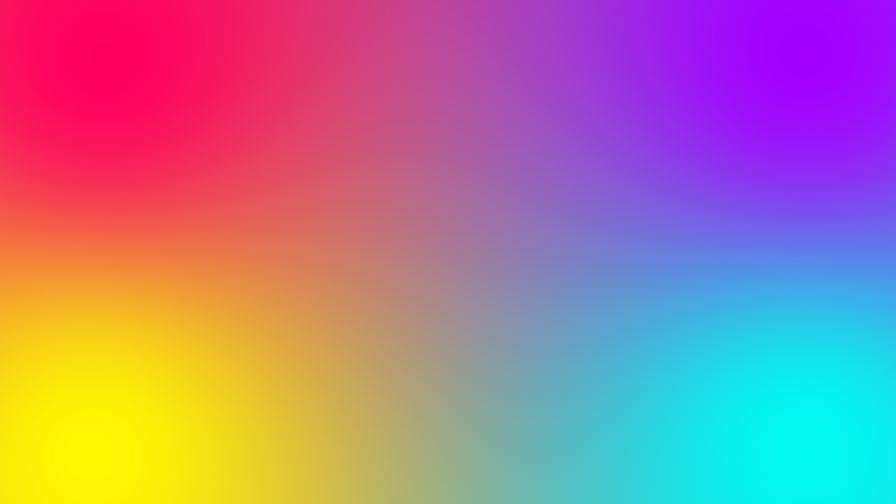
Reproduce this background procedurally as a Shadertoy shader.

```glsl
// A four-colour gradient: red, violet, yellow and cyan glow near the corners.
// Each colour is weighted by its inverse squared distance, so the hues
// melt into a muted mauve in the middle.

// Adds one colour to the weighted sum; alpha accumulates the weight.
void addGlow(inout vec4 sum, vec2 uv, vec2 centre, vec3 colour) {
    vec2 offset = uv - centre;
    offset.x *= iResolution.x / iResolution.y;
    float weight = 1.0 / (dot(offset, offset) + 1e-4);
    sum += weight * vec4(colour, 1.0);
}

void mainImage(out vec4 fragColor, in vec2 fragCoord) {
    vec2 uv = fragCoord / iResolution.xy;
    vec4 sum = vec4(0.0);

    // Upper pair
    addGlow(sum, uv, vec2(0.117, 0.885), vec3(1.00, 0.00, 0.37));
    addGlow(sum, uv, vec2(0.898, 0.895), vec3(0.64, 0.00, 1.00));

    // Lower pair
    addGlow(sum, uv, vec2(0.104, 0.100), vec3(1.00, 0.97, 0.00));
    addGlow(sum, uv, vec2(0.898, 0.110), vec3(0.00, 0.98, 0.94));

    fragColor = vec4(sum.rgb / sum.a, 1.0);
}
```
